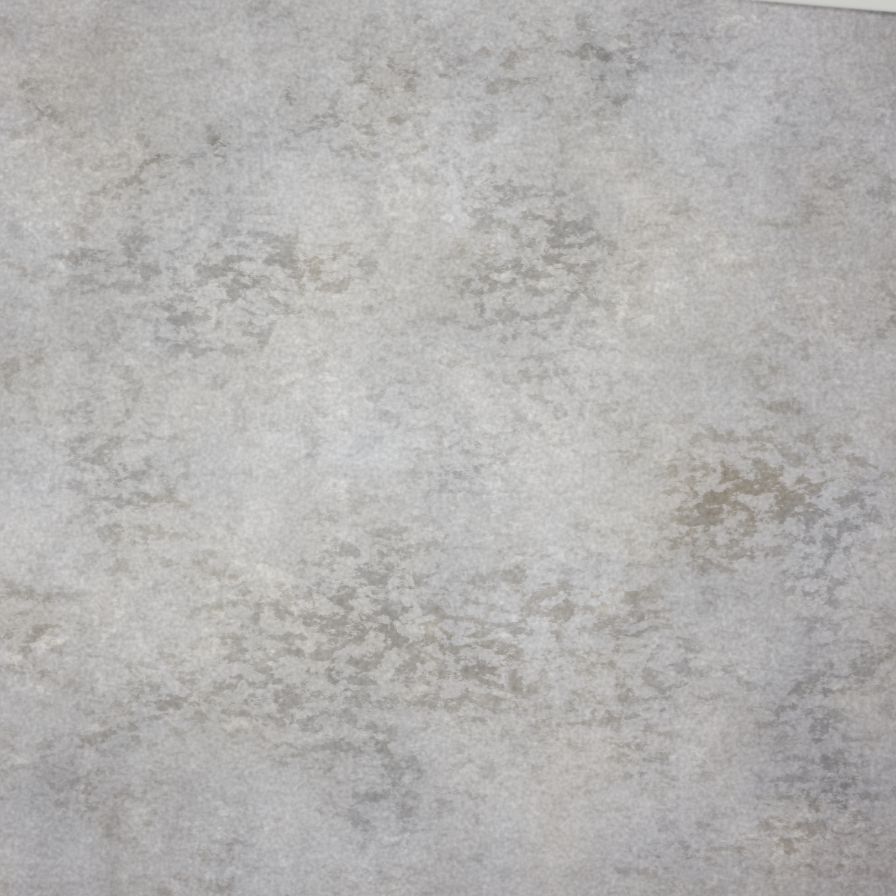
This texture is drawn by a Shadertoy shader. Its source:

```glsl
vec2 hash2(vec2 p) {
    vec3 q = fract(p.xyx * vec3(0.1031, 0.1030, 0.0973));
    q += dot(q, q.yzx + 33.33);
    return fract((q.xx + q.yz) * q.zy);
}

float cornerSlope(vec2 cell, vec2 corner, vec2 f) {
    float angle = 6.2832 * hash2(cell + corner).x;
    return dot(vec2(cos(angle), sin(angle)), f - corner);
}

float gradientNoise(vec2 p) {
    vec2 cell = floor(p), f = p - cell;
    vec2 w = f * f * f * (f * (f * 6.0 - 15.0) + 10.0);
    vec2 e = vec2(1.0, 0.0);
    return mix(mix(cornerSlope(cell, e.yy, f), cornerSlope(cell, e.xy, f), w.x),
               mix(cornerSlope(cell, e.yx, f), cornerSlope(cell, e.xx, f), w.x), w.y);
}

float fbm(vec2 p, int octaves) {
    float sum = 0.0, gain = 1.0;
    for (int i = 0; i < octaves; i++) {
        sum += gain * gradientNoise(p);
        p = p * 2.03 + 17.3;
        gain *= 0.62;
    }
    return sum;
}

// Soft elliptical patch, 1 at its centre
float patchAt(vec2 uv, vec2 centre, vec2 radius) {
    vec2 d = (uv - centre) / radius;
    return exp(-dot(d, d));
}

void mainImage(out vec4 fragColor, in vec2 fragCoord) {
    vec2 uv = fragCoord / iResolution.xy;
    vec2 warp = vec2(fbm(uv * 9.0 + 40.0, 5), fbm(uv * 9.0 + 80.0, 5));
    vec2 bent = uv + 0.03 * warp;

    // Pale plaster, dimmer and slightly violet towards the edges
    vec2 fromCentre = uv - vec2(0.4, 0.56);
    float edge = dot(fromCentre, fromCentre);
    vec3 color = vec3(0.768, 0.766, 0.760) - edge * vec3(0.25, 0.268, 0.245);
    color += 0.06 * fbm(bent * 4.0 + 5.0, 6);
    color += 0.02 * gradientNoise(bent * vec2(28.0, 4.0));
    color += vec3(0.012, 0.004, -0.014) * fbm(bent * 5.0 + 60.0, 4);

    // Worn zones where the stains gather
    float zone = 0.65 * patchAt(bent, vec2(0.45, 0.26), vec2(0.32, 0.12));
    zone += 0.75 * patchAt(bent, vec2(0.84, 0.45), vec2(0.11, 0.08));
    zone += 0.5 * patchAt(bent, vec2(0.62, 0.71), vec2(0.14, 0.08));
    zone += 0.5 * patchAt(bent, vec2(0.23, 0.7), vec2(0.14, 0.1));
    zone += 0.4 * patchAt(bent, vec2(0.51, 0.48), vec2(0.05, 0.05));
    zone += 0.45 * patchAt(bent, vec2(0.92, 0.22), vec2(0.06, 0.15));
    zone += 0.45 * patchAt(bent, vec2(0.12, 0.48), vec2(0.06, 0.1));
    zone = clamp(zone + 0.55 * fbm(bent * vec2(6.0, 8.0) + 21.0, 5) + 0.14, 0.0, 1.0);

    // Broken, sideways crust: ragged flakes with fine pitting
    float crust = fbm(uv * vec2(36.0, 58.0) + 0.5 * warp, 5);
    float pits = fbm(uv * vec2(95.0, 130.0) + 11.0, 3);
    float flakes = smoothstep(-0.05, 0.4, crust + 0.35 * pits + 0.45 * zone - 0.2);
    vec3 stainTint = mix(vec3(0.125, 0.13, 0.135), vec3(0.11, 0.125, 0.155),
                         smoothstep(-0.2, 0.4, fbm(uv * 4.0 + 33.0, 3)));
    color -= stainTint * zone * (0.3 + 0.9 * flakes);

    // Dark smudges across the upper part
    for (int i = 0; i < 8; i++) {
        vec2 h = hash2(vec2(float(i), 7.0));
        vec2 centre = vec2((float(i) + 0.2 + 0.6 * h.x) / 10.0, 0.82 + 0.1 * h.y);
        vec2 radius = vec2(0.018 + 0.03 * h.y, 0.015 + 0.03 * h.x);
        float smudge = patchAt(uv + 0.045 * warp, centre, radius);
        color -= vec3(0.1, 0.105, 0.115) * smudge * (0.4 + 0.6 * flakes);
    }

    // Pale chips in the lower part
    for (int i = 0; i < 12; i++) {
        vec2 h = hash2(vec2(float(i), 23.0));
        vec2 centre = vec2(h.x, 0.1 + 0.3 * h.y);
        vec2 radius = vec2(0.008 + 0.022 * h.y, 0.008 + 0.01 * h.x);
        float chip = smoothstep(0.25, 0.75, patchAt(uv + 0.02 * warp, centre, radius));
        color += vec3(0.08, 0.079, 0.073) * chip * (0.6 + 0.6 * crust);
    }

    // Light scuffs, then mottling and fine grain everywhere
    float scuffArea = smoothstep(-0.2, 0.5, fbm(bent * 8.0 + 70.0, 4));
    float scuff = smoothstep(0.1, 0.5, fbm(uv * vec2(48.0, 70.0) + 0.6 * warp + 9.0, 4));
    color += vec3(0.05, 0.049, 0.043) * scuffArea * scuff;
    color -= vec3(0.045, 0.047, 0.05) * (crust * 0.6 + pits * 0.55);
    color += 0.05 * gradientNoise(uv * 170.0);
    color += 0.045 * gradientNoise(uv * 245.0 + 31.0);

    // Pale joint in the top right corner
    float jointLine = uv.y - 1.0 + 0.085 * (uv.x - 0.82);
    float dark = exp(-pow(jointLine / 0.003, 2.0)) * smoothstep(0.8, 0.86, uv.x);
    color = mix(color, vec3(0.8, 0.8, 0.79), smoothstep(0.0, 0.003, jointLine));
    color -= 0.12 * dark;

    fragColor = vec4(clamp(color, 0.0, 1.0), 1.0);
}
```
